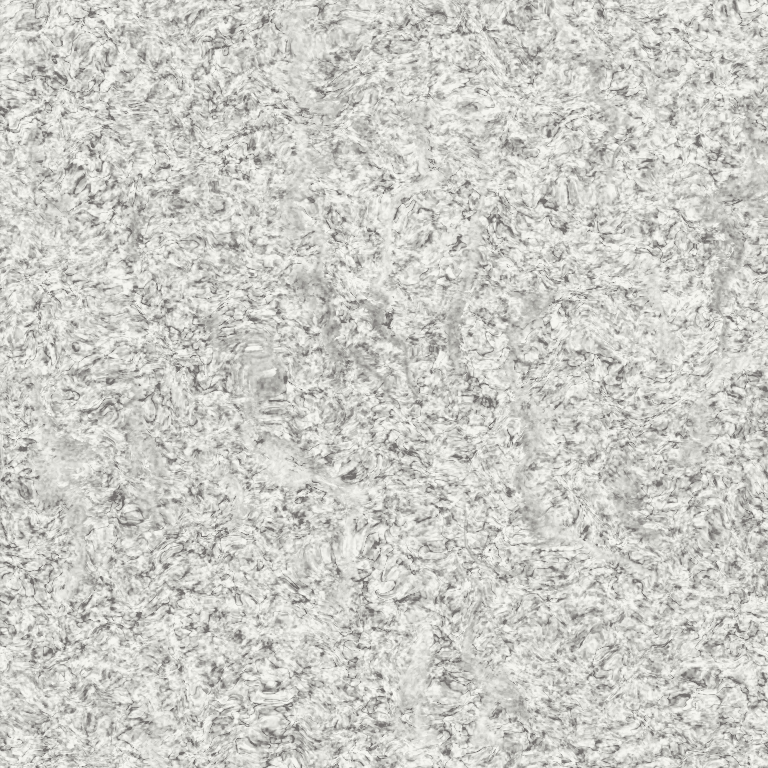
Reproduce this texture procedurally as a WebGL 2 fragment shader.

```glsl
#version 300 es
precision highp float;
// Pale grey marbled surface: crumbled flecks and thin dark squiggles, crossed
// by smooth meandering ribbons. All fields are blended cellular noise on warped
// coordinates, summed to a roughly normal height that a tone curve turns grey.

uniform vec2 u_resolution;
out vec4 fragColor;

// Cell jitter in xy, cell value in z
vec3 hashCell(vec2 cell) {
    vec3 h = fract(cell.xyx * vec3(0.1031, 0.1030, 0.0973));
    h += dot(h, h.yxz + 33.33);
    return fract((h.xxy + h.yzz) * h.zyx);
}

// Cellular noise with softly blended cells, mean 0 and deviation about 1
float cellNoise(vec2 p) {
    vec2 base = floor(p);
    vec2 local = p - base;
    float total = 0.0;
    float weightSum = 1e-5;
    for (int y = -1; y <= 1; y++) {
        for (int x = -1; x <= 1; x++) {
            vec2 offset = vec2(x, y);
            vec3 cell = hashCell(base + offset);
            float reach = 1.0 - smoothstep(0.0, 1.4, length(offset + cell.xy - local));
            float weight = reach * reach * reach * reach;
            total += weight * cell.z;
            weightSum += weight;
        }
    }
    return 4.0 * (total / weightSum - 0.5);
}

// Octaves of cell noise, rescaled to keep the deviation near 1
float crumble(vec2 p, int octaves, float gain) {
    float sum = 0.0;
    float power = 0.0;
    float amplitude = 1.0;
    for (int i = 0; i < octaves; i++) {
        sum += amplitude * cellNoise(p);
        power += amplitude * amplitude;
        p = p * 2.03 + vec2(17.3, 41.7);
        amplitude *= gain;
    }
    return sum * inversesqrt(power);
}

vec2 warp(vec2 p) {
    return vec2(cellNoise(p + 5.2), cellNoise(p + 71.9));
}

void main() {
    vec2 uv = gl_FragCoord.xy / u_resolution.y;

    // Swirled coordinates
    vec2 swirl = uv + 0.006 * warp(uv * 11.0);
    vec2 curl = swirl + 0.0026 * warp(swirl * 44.0);

    // Large clouds, patches and fine grain
    float cloud = cellNoise(uv * 5.0 + 31.0);
    float patches = crumble(swirl * vec2(20.0, 25.0) + 9.0, 2, 0.9);
    float grain = cellNoise(uv * 320.0);

    // Flecks, slightly wider than tall, and dark contour squiggles
    float flecks = crumble(curl * vec2(82.0, 108.0), 3, 1.0);
    float contour = crumble(curl * vec2(54.0, 72.0) + 113.0, 2, 0.8) / 0.32;
    float squiggle = exp(-contour * contour);
    squiggle *= 0.3 + 0.7 * smoothstep(-0.9, 0.8, patches);
    float height = 0.27 + 0.84 * flecks - 1.85 * squiggle
                 + 0.08 * patches + 0.09 * cloud + 0.36 * grain;

    // Smooth streaked ribbons, mostly upright and broken along their length
    float meander = 2.0 * cellNoise(uv * vec2(5.0, 4.0) + 50.0)
                  + 0.5 * crumble(swirl * 15.0 + 37.0, 2, 0.6);
    float ribbon = sin(swirl.x * 25.0 + swirl.y * 4.0 + meander);
    float edge = abs(ribbon + 0.09 * flecks);
    float mask = 1.0 - smoothstep(0.2, 0.45, edge);
    mask *= smoothstep(-0.2, 0.6, cellNoise(swirl * 8.0 + 83.0));
    float streak = -0.15 + 0.4 * sin(ribbon * 11.0 + 2.0 * patches)
                 + 0.6 * cellNoise(swirl * 11.0 + 61.0) + 0.25 * flecks + 0.25 * grain;
    height = mix(height, streak, 0.85 * mask);

    // Tone curve with a long dark tail, and a faintly warm tint
    height = clamp(height, -2.4, 2.0);
    float tone = 0.825 + 0.11 * height - 0.02 * height * height;
    float shade = 1.0 - smoothstep(0.55, 0.7, tone);
    fragColor = vec4(tone - vec3(0.0, 0.01 * shade, 0.02), 1.0);
}
```
